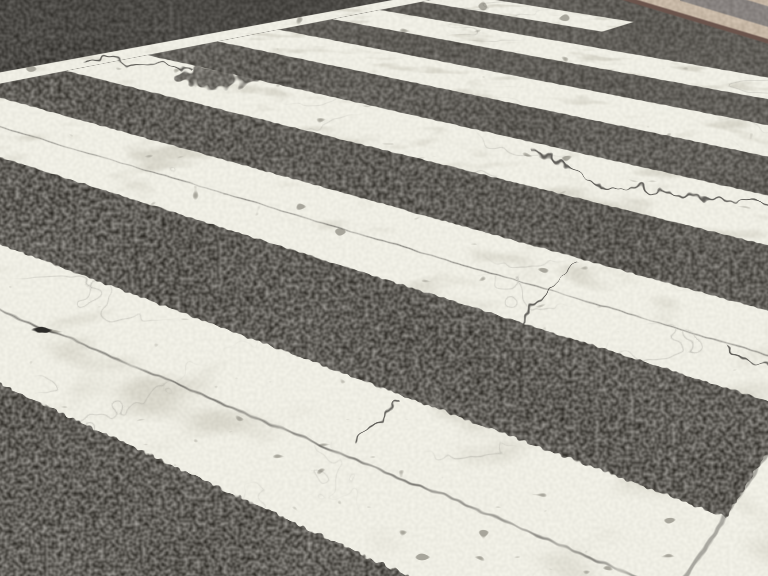
Write a Shadertoy shader that draws this texture.

```glsl
// A worn zebra crossing seen in perspective: six white bars between two border lines.
// A projective map turns the canvas into road space, where bars are a periodic band;
// gradient noise adds asphalt grain, grime, hairlines and the wander of the cracks.

#define BAR_COUNT 6.0
#define BORDER_WIDTH 0.046
#define LAST_BAR_END 0.37
#define SEAM_OFFSET 0.465
#define SEAM_WIDTH 0.007
#define CRACK_WIDTH 0.0016
#define GRAIN_SCALE 150.0
#define GRAIN_AMOUNT 0.25
#define EDGE_ROUGHNESS 0.022
#define ASPHALT vec3(0.383, 0.373, 0.352)
#define PAINT vec3(0.936, 0.932, 0.894)
#define GRIME vec3(0.80, 0.79, 0.74)

vec2 gradient(vec2 cell) {
    vec3 h = fract(cell.xyx * vec3(0.1031, 0.1030, 0.0973));
    h += dot(h, h.yzx + 33.33);
    float angle = 6.2832 * fract((h.x + h.y) * h.z);
    return vec2(cos(angle), sin(angle));
}

float noise(vec2 p) {
    vec2 i = floor(p), f = p - i;
    vec2 w = f * f * f * (f * (f * 6.0 - 15.0) + 10.0);
    vec2 e = vec2(0.0, 1.0);
    float low = mix(dot(gradient(i), f), dot(gradient(i + e.yx), f - e.yx), w.x);
    float high = mix(dot(gradient(i + e), f - e), dot(gradient(i + 1.0), f - 1.0), w.x);
    return mix(low, high, w.y);
}

// Coverage of the region where the signed distance is negative.
float fill(float dist, float blur) {
    return 1.0 - smoothstep(-0.6 * blur, 0.6 * blur, dist);
}

float segmentDistance(vec2 p, vec2 a, vec2 b) {
    vec2 ab = b - a;
    return distance(p, a + ab * clamp(dot(p - a, ab) / dot(ab, ab), 0.0, 1.0));
}

// x: across the crossing, 0 to 1 between borders; y: along it, one unit per bar or gap.
vec2 toRoad(vec2 p) {
    float down = 1.0 - p.y;
    float horizon = down + 0.3785 - 0.0658 * p.x;
    return vec2((down - 0.1451 + 0.194 * p.x) / (0.8354 * horizon),
                1.3356 * (p.x + 2.587) / horizon - 3.305);
}

float cracks(vec2 p, float px) {
    const vec4 spans[6] = vec4[6](
        vec4(0.998, 0.545, 0.903, 0.441), vec4(0.929, 0.740, 1.042, 0.679),
        vec4(1.042, 0.679, 1.340, 0.642), vec4(0.156, 0.899, 0.330, 0.878),
        vec4(0.703, 0.302, 0.616, 0.236), vec4(1.259, 0.401, 1.340, 0.354));
    vec2 wander = vec2(noise(p * 22.0), noise(p * 22.0 + 7.3));
    wander += 0.4 * vec2(noise(p * 65.0), noise(p * 65.0 + 3.1));
    float nearest = 1.0;
    for (int i = 0; i < 6; i++)
        nearest = min(nearest, segmentDistance(p + 0.022 * wander, spans[i].xy, spans[i].zw));
    return fill(nearest - CRACK_WIDTH * (0.8 + noise(p * 30.0)), px * 1.5);
}

void mainImage(out vec4 fragColor, in vec2 fragCoord) {
    vec2 p = fragCoord / iResolution.y;
    float px = 1.0 / iResolution.y;
    vec2 road = toRoad(p);
    vec2 blur = fwidth(road);
    float closeness = 1.0 - smoothstep(0.0, 9.0, road.y);

    // Asphalt: crisp grain, stronger nearby, with broad stains and a darker carriageway
    float grain = noise(p * GRAIN_SCALE) + 0.6 * noise(p * GRAIN_SCALE * 0.55 + 17.0);
    float stain = noise(p * vec2(5.0, 9.0));
    vec3 color = ASPHALT + GRAIN_AMOUNT * mix(0.45, 1.0, closeness) * grain + 0.035 * stain;
    color *= mix(1.0, 0.76, fill(road.x + BORDER_WIDTH, blur.x));

    // Paint coverage: bars, then the two border lines
    float rough = EDGE_ROUGHNESS * noise(p * 85.0);
    float bar = abs(mod(road.y + 0.5, 2.0) - 1.0) - 0.5;
    float barEnd = mix(1.05, LAST_BAR_END, step(2.0 * BAR_COUNT - 2.5, road.y));
    float bars = fill(bar + rough, blur.y) * fill(road.x - barEnd, blur.x);
    bars *= fill(-road.x, blur.x) * step(road.y, 2.0 * BAR_COUNT - 0.5);
    float leftLine = fill(abs(road.x + 0.5 * BORDER_WIDTH) - 0.5 * BORDER_WIDTH, blur.x);
    float rightLine = fill(1.0 - road.x + 0.1 * rough, blur.x);
    float coverage = max(bars, max(leftLine, rightLine));

    // Paint surface: fine texture, grime and small spots
    vec2 surface = road * vec2(8.0, 1.0);
    float dirt = noise(surface * 1.6) + 0.5 * noise(surface * 4.3);
    vec3 paint = mix(PAINT, GRIME, 0.65 * smoothstep(0.08, 0.65, dirt));
    paint += 0.035 * noise(p * GRAIN_SCALE + 40.0);
    paint = mix(paint, GRIME * 0.82, smoothstep(0.46, 0.56, noise(p * vec2(28.0, 46.0))));

    // Seams run along the nearer bars and beside the right border
    float seamWander = 0.02 * noise(p * 12.0) + 0.012 * noise(p * 50.0);
    float seam = abs(mod(road.y - SEAM_OFFSET + 1.0, 2.0) - 1.0 + seamWander);
    float seamLine = fill(seam - SEAM_WIDTH, 1.5 * blur.y) * (1.0 - smoothstep(2.8, 4.2, road.y));
    seamLine *= 0.6 + 0.6 * noise(p * 20.0);
    float joint = 0.5 * fill(abs(road.x - 1.0 + 0.1 * seamWander) - 0.001, 1.5 * blur.x);

    // Hairlines follow zero contours of noise inside patchy areas
    float contour = noise(surface * 1.3 + 0.25 * noise(p * 35.0) + 5.0);
    float hair = fill(abs(contour) - 0.003, 2.0 * fwidth(contour));
    hair *= 0.3 * smoothstep(0.0, 0.3, noise(p * 4.0 + 11.0));
    float wear = max(max(seamLine, joint), max(hair, cracks(p, px)));
    paint = mix(paint, ASPHALT * 0.75, 0.85 * clamp(wear, 0.0, 1.0));

    // A broken patch of paint and one dark blot
    float chip = length((p - vec2(0.373, 0.865)) / vec2(0.055, 0.017)) - 1.0 + noise(p * 55.0);
    coverage *= 1.0 - 0.9 * fill(chip, 0.25);
    float blot = length((p - vec2(0.073, 0.427)) / vec2(0.014, 0.005)) - 1.0;
    paint = mix(paint, ASPHALT * 0.45, fill(blot + 0.5 * noise(p * 90.0), 0.4));
    color = mix(color, paint, coverage);

    // Pavement corner with a grey slab and a reddish kerb
    float kerb = 1.0 - p.y - 0.3 * (p.x - 1.094);
    vec3 slab = mix(vec3(0.78, 0.72, 0.65), vec3(0.53, 0.51, 0.50),
                    fill(abs(kerb + 0.043) - 0.018, 2.0 * px) * step(1.18, p.x));
    color = mix(color, vec3(0.42, 0.33, 0.30), fill(kerb - 0.004, 2.0 * px));
    color = mix(color, slab + 0.06 * grain, fill(kerb + 0.004, 2.0 * px));
    fragColor = vec4(clamp(color, 0.0, 1.0), 1.0);
}
```
